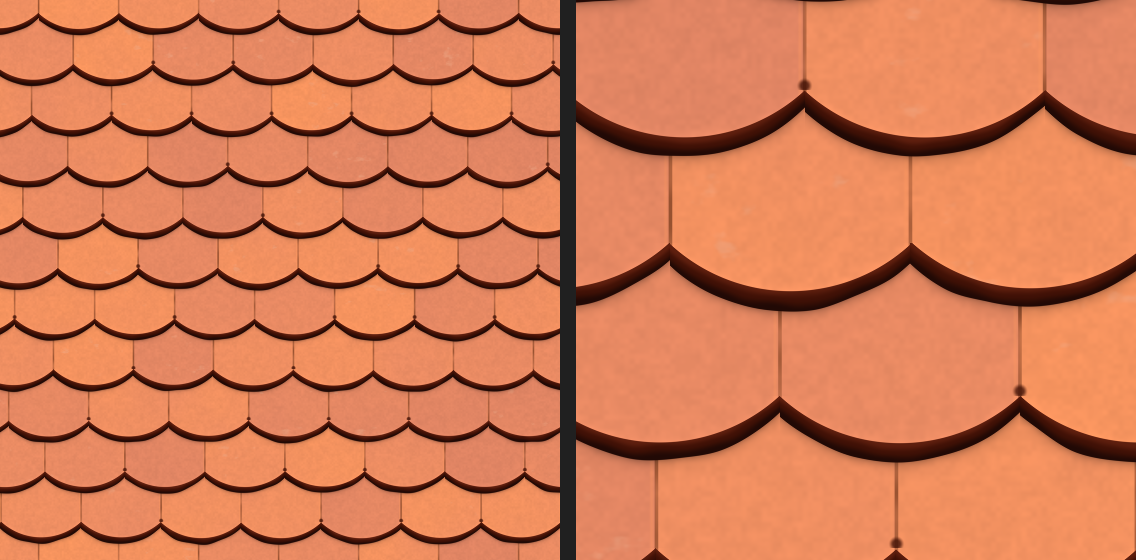
Left, the full canvas; right, a detail of the centre.
Write a WebGL 2 fragment shader that draws this texture.

```glsl
#version 300 es
precision highp float;
// Roof of overlapping round-ended clay tiles with dark, shadowed lower rims.

#define COLS 7.0            // tiles across
#define ROWS 11.0           // courses down
#define ORIGIN vec2(0.474, 0.258) // first cusp, in tiles from the top left
#define STAGGER (5.0 / 11.0)      // sideways step per course, in tiles
#define ARC_RADIUS 0.738    // rim radius, in tile widths
#define RIM 0.122           // rim and shadow height, in courses
#define SEAM 0.0065         // half width of side joints, in tile widths
#define TONE_SPREAD 0.85    // colour difference between tiles
#define GRAIN 0.035         // fine clay grain
#define JITTER 0.022        // laying inaccuracy

uniform vec2 u_resolution;
out vec4 fragColor;

const vec3 CLAY = vec3(0.925, 0.550, 0.388);
const vec3 CLAY_ORANGE = vec3(0.975, 0.585, 0.365);
const vec3 CLAY_DULL = vec3(0.880, 0.520, 0.390);
const vec3 JOINT = vec3(0.580, 0.310, 0.180);
const vec3 RIM_LIT = vec3(0.370, 0.120, 0.055);
const vec3 RIM_MID = vec3(0.250, 0.065, 0.022);
const vec3 RIM_DARK = vec3(0.130, 0.035, 0.018);

float hash(vec2 p) {
    vec3 q = fract(p.xyx * vec3(0.1031, 0.1030, 0.0973));
    q += dot(q, q.yzx + 33.33);
    return fract((q.x + q.y) * q.z);
}

float noise(vec2 p) {
    vec2 i = floor(p), f = fract(p);
    f = f * f * (3.0 - 2.0 * f);
    return mix(mix(hash(i), hash(i + vec2(1, 0)), f.x),
               mix(hash(i + vec2(0, 1)), hash(i + vec2(1, 1)), f.x), f.y);
}

float fbm(vec2 p) {
    float sum = 0.0, amp = 0.5;
    for (int i = 0; i < 4; i++) {
        sum += amp * noise(p);
        p = p * 2.03 + 17.1;
        amp *= 0.5;
    }
    return sum;
}

// Position across the tile (x) and its wrapped column and row (yz).
vec3 tileAt(float x, float course) {
    float row = mod(course, ROWS);
    float shift = (hash(vec2(row, 7.0)) - 0.5) * 2.0 * JITTER;
    float u = x * COLS - ORIGIN.x - row * STAGGER + shift;
    return vec3(fract(u), mod(floor(u), COLS), row);
}

// Drop of the round rim below its cusps, in courses.
float rimDrop(float s) {
    float d = s - 0.5;
    float drop = sqrt(ARC_RADIUS * ARC_RADIUS - d * d)
               - sqrt(ARC_RADIUS * ARC_RADIUS - 0.25);
    return drop * ROWS / COLS;
}

vec3 clayColor(vec3 tile, vec2 uv, float aa) {
    vec2 id = tile.yz + 3.0;
    float tone = (hash(id * 1.7) - 0.5) * 2.0 * TONE_SPREAD;
    tone += (fbm(uv * 9.0 + id * 5.3) - 0.47) * 0.9 + (0.4 - uv.x) * 0.35;
    vec3 col = mix(CLAY, tone > 0.0 ? CLAY_ORANGE : CLAY_DULL, min(abs(tone), 1.0));

    // Grain and a few pale scuffs.
    col *= 1.0 + GRAIN * (noise(uv * 330.0) + noise(uv * 150.0) - 1.0);
    float scuff = smoothstep(0.66, 0.82, fbm(uv * vec2(45.0, 70.0) + id));
    col = mix(col, vec3(0.93, 0.67, 0.54), 0.4 * scuff * step(0.6, hash(id + 9.0)));

    // Side joint, uneven along its length, with a faint lit edge.
    float side = tile.x - step(0.5, tile.x);
    float joint = 1.0 - smoothstep(SEAM - aa * 0.5, SEAM + aa, abs(side));
    float lit = 1.0 - smoothstep(0.0, 0.012, abs(side + 0.02));
    col = mix(col, CLAY_ORANGE * 1.03, 0.3 * lit);
    return mix(col, JOINT, joint * (0.4 + 0.6 * noise(uv * vec2(20.0, 75.0))));
}

void main() {
    vec2 uv = gl_FragCoord.xy / u_resolution;
    float v = (1.0 - uv.y) * ROWS - ORIGIN.y;
    float course = floor(v);
    float aaRow = ROWS / u_resolution.y;
    float aaCol = COLS / u_resolution.x;

    vec3 upper = tileAt(uv.x, course);
    vec3 lower = tileAt(uv.x, course + 1.0);

    // Depth below the upper tile's edge, and the local rim height.
    float settle = (hash(upper.yz + 21.0) - 0.5) * JITTER;
    float below = fract(v) - rimDrop(upper.x) - settle;
    float rim = RIM * (1.12 - 0.2 * upper.x);
    rim += 0.035 * (noise(uv * vec2(38.0, 22.0)) - 0.5);

    // Lower tile, darkened softly where the shadow ends.
    vec3 col = clayColor(lower, uv, aaCol);
    col *= 1.0 - 0.28 * exp(-max(below - rim, 0.0) * 32.0);

    // Rim face running from lit clay into black shadow.
    float t = clamp(below / rim + 0.3 * (noise(uv * 60.0) - 0.5), 0.0, 1.0);
    vec3 face = mix(RIM_LIT, RIM_MID, smoothstep(0.0, 0.45, t));
    face = mix(face, RIM_DARK, smoothstep(0.4, 0.9, t));
    col = mix(face, col, smoothstep(rim - aaRow * 0.7, rim + aaRow * 0.7, below));

    // Upper tile covers everything above its edge.
    vec3 top = clayColor(upper, uv, aaCol);
    top *= 1.0 + 0.05 * exp(min(below, 0.0) * 35.0);
    col = mix(top, col, smoothstep(-aaRow * 0.7, aaRow * 0.7, below));

    // Dirt gathered at some of the cusps.
    vec2 cusp = vec2(lower.x - step(0.5, lower.x), (fract(v) - 0.97) * COLS / ROWS);
    float dirt = 1.0 - smoothstep(0.012, 0.035, length(cusp));
    float dirty = hash(vec2(mod(floor(lower.x + 0.5) + lower.y, COLS), lower.z + 40.0));
    col = mix(col, RIM_MID, dirt * 0.8 * step(0.5, dirty));

    fragColor = vec4(clamp(col, 0.0, 1.0), 1.0);
}
```
